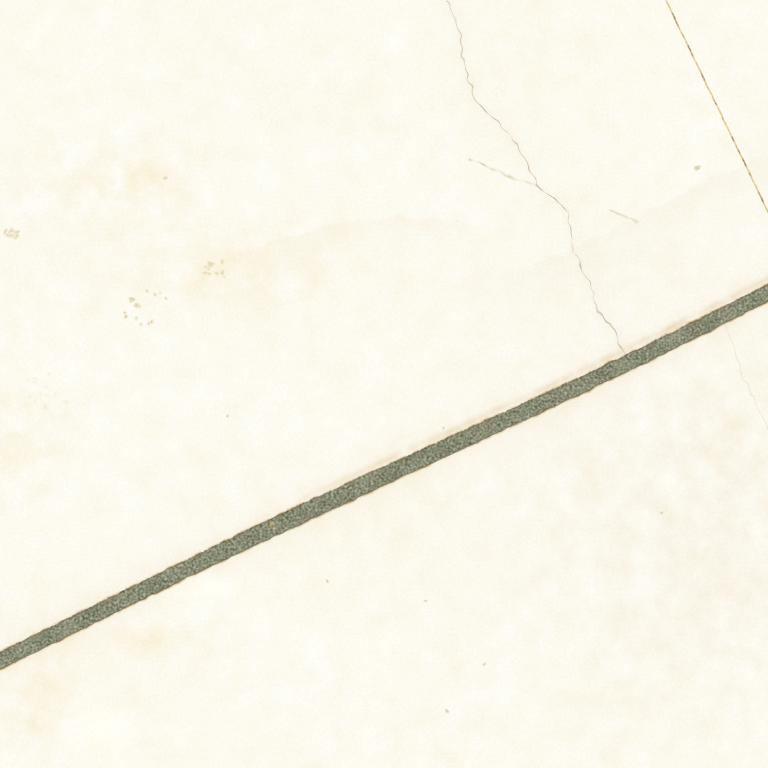
Reproduce this texture procedurally as a Shadertoy shader.

```glsl
// Pale plaster slab crossed by a grey-green diagonal groove, a hairline crack
// and a thin gold line. Gradient noise gives the mottling, grain and broken
// edges; segment distances give the lines; small loops scatter the specks.

vec2 hash2(vec2 p) {
    vec3 q = fract(p.xyx * vec3(0.1031, 0.1030, 0.0973));
    q += dot(q, q.yzx + 33.33);
    return fract((q.xx + q.yz) * q.zy);
}

float corner(vec2 cell, vec2 f, vec2 c) { return dot(hash2(cell + c) * 2.0 - 1.0, f - c); }

float noise(vec2 p) {
    vec2 i = floor(p), f = p - i;
    vec2 u = f * f * f * (f * (f * 6.0 - 15.0) + 10.0);
    return mix(mix(corner(i, f, vec2(0, 0)), corner(i, f, vec2(1, 0)), u.x),
               mix(corner(i, f, vec2(0, 1)), corner(i, f, vec2(1, 1)), u.x), u.y);
}

float fbm(vec2 p) {
    float sum = 0.0, amp = 1.0;
    for (int i = 0; i < 5; i++) {
        sum += amp * noise(p);
        p = mat2(1.6, 1.2, -1.2, 1.6) * p + 7.3;
        amp *= 0.6;
    }
    return sum;
}

float segment(vec2 p, vec2 a, vec2 b) {
    vec2 d = b - a;
    return length(p - a - d * clamp(dot(p - a, d) / dot(d, d), 0.0, 1.0));
}

float fill(float d, float soft) { return 1.0 - smoothstep(-soft, soft, d); }

float blob(vec2 p, vec2 center, vec2 size) {
    vec2 q = (p - center) / size;
    return exp(-dot(q, q));
}

const vec2 crackPath[13] = vec2[13](
    vec2(0.582, 1.0), vec2(0.598, 0.961), vec2(0.603, 0.919), vec2(0.618, 0.870),
    vec2(0.658, 0.831), vec2(0.684, 0.792), vec2(0.700, 0.758), vec2(0.740, 0.724),
    vec2(0.746, 0.674), vec2(0.768, 0.629), vec2(0.779, 0.594), vec2(0.801, 0.570),
    vec2(0.814, 0.535));

// Speck clusters: center, spread, strength
const vec4 clusters[4] = vec4[4](
    vec4(0.188, 0.598, 0.030, 0.6), vec4(0.278, 0.649, 0.014, 0.5),
    vec4(0.014, 0.694, 0.009, 0.5), vec4(0.055, 0.492, 0.030, 0.15));

// Lone specks: center, radius
const vec3 specks[9] = vec3[9](
    vec3(0.216, 0.768, 0.002), vec3(0.908, 0.781, 0.003), vec3(0.862, 0.332, 0.002),
    vec3(0.427, 0.243, 0.002), vec3(0.553, 0.219, 0.002), vec3(0.630, 0.134, 0.002),
    vec3(0.582, 0.073, 0.002), vec3(0.296, 0.458, 0.002), vec3(0.579, 0.443, 0.002));

void mainImage(out vec4 fragColor, in vec2 fragCoord) {
    vec2 p = fragCoord / iResolution.xy;
    float aa = 0.8 / iResolution.y;
    float mottle = fbm(p * 5.0 + 3.0), fine = fbm(p * 28.0), grain = noise(p * 290.0);
    float gaps = noise(p * 85.0);
    vec2 wob = 0.002 * vec2(noise(p * 75.0), noise(p * 75.0 + 40.0));
    vec2 q = p + wob * 3.0;

    // Plaster: warm at left, greyer at lower right
    vec3 col = vec3(0.991, 0.981, 0.938);
    float warm = blob(p, vec2(0.15, 0.755), vec2(0.10, 0.05)) + blob(p, vec2(0.02, 0.43), vec2(0.06))
        + blob(p, vec2(0.05, 0.10), vec2(0.04, 0.06)) + 0.6 * blob(p, vec2(0.30, 0.65), vec2(0.14, 0.05))
        + 0.6 * blob(p, vec2(0.18, 0.17), vec2(0.10, 0.02));
    col -= vec3(0.008, 0.026, 0.065) * warm * clamp(0.7 + mottle + fine, 0.0, 1.6);
    col -= vec3(0.012, 0.020, 0.026) * blob(p, vec2(0.95, 0.32), vec2(0.28, 0.25)) * (0.8 + fine);
    col -= vec3(0.008, 0.018, 0.042) * (0.5 * max(mottle, -0.3) + 0.8 * fine);
    col += 0.02 * (blob(p, vec2(0.26, 0.235), vec2(0.05, 0.015)) + blob(p, vec2(0.13, 0.05), vec2(0.03)));

    // Faint tide marks
    float tide = 0.64 + 0.17 * smoothstep(0.60, 1.08, p.x) - p.y + 0.008 * fine;
    col -= vec3(0.010, 0.016, 0.024) * smoothstep(-0.003, 0.006, tide) * exp(-max(tide, 0.0) * 18.0)
        * smoothstep(0.56, 0.72, p.x);
    float arch = 0.716 - 0.95 * (p.x - 0.53) * (p.x - 0.53) - p.y + 0.008 * fine;
    col -= vec3(0.010, 0.020, 0.034) * smoothstep(-0.004, 0.004, arch) * exp(-max(arch, 0.0) * 35.0)
        * smoothstep(0.26, 0.36, p.x) * (1.0 - smoothstep(0.56, 0.66, p.x));
    col += vec3(0.018, 0.020, 0.026) * grain;

    // Specks, clustered and lone
    float dirt = 0.0;
    for (int i = 0; i < 56; i++) {
        vec4 c = clusters[i / 14];
        vec2 r = hash2(vec2(float(i % 14) * 3.7 + 1.0, float(i / 14) * 9.1 + 2.0));
        float d = length(q - c.xy - (r * 2.0 - 1.0) * c.z * vec2(1.0, 0.75));
        dirt = max(dirt, c.w * fill(d - 0.001 - 0.002 * fract(r.x * 17.0), 0.002));
    }
    for (int i = 0; i < 9; i++)
        dirt = max(dirt, 0.6 * fill(length(q - specks[i].xy) - specks[i].z, 0.0015));
    col = mix(col, vec3(0.80, 0.71, 0.49), dirt * clamp(0.9 + 1.5 * grain, 0.0, 1.0));

    // Hairline crack, with its side branches
    float crack = 1.0;
    for (int i = 0; i < 12; i++) crack = min(crack, segment(q, crackPath[i], crackPath[i + 1]));
    col -= vec3(0.01, 0.015, 0.02) * exp(-crack * 130.0);
    col = mix(col, vec3(0.72, 0.66, 0.55), fill(crack - 0.0005, aa) * clamp(0.6 + 1.3 * gaps, 0.1, 1.0));
    float branch = min(segment(q, vec2(0.612, 0.794), vec2(0.66, 0.772)), segment(q, vec2(0.66, 0.772), vec2(0.70, 0.758)));
    branch = min(branch, segment(q, vec2(0.795, 0.727), vec2(0.828, 0.711)));
    col = mix(col, vec3(0.82, 0.76, 0.60), fill(branch - 0.001, 0.0022) * clamp(0.45 + 1.5 * gaps, 0.0, 1.0));
    float lower = min(segment(q, vec2(0.944, 0.577), vec2(0.968, 0.51)), segment(q, vec2(0.968, 0.51), vec2(1.0, 0.44)));
    col = mix(col, vec3(0.86, 0.80, 0.70), 0.4 * fill(lower - 0.0005, aa));

    // Broken gold line
    float gold = segment(p + wob * 0.5, vec2(0.867, 1.0), vec2(1.003, 0.718));
    vec3 goldColor = mix(vec3(0.86, 0.77, 0.50), vec3(0.58, 0.52, 0.36), smoothstep(-0.1, 0.25, gaps));
    col = mix(col, goldColor, fill(gold - 0.001, aa) * clamp(0.85 + 1.2 * grain, 0.3, 1.0));

    // Groove: signed height above its axis, worn tan lip, rusty rims
    float axis = 0.142 + 0.479 * p.x + 0.004 * sin(6.283 * p.x - 0.6) - 0.0035 * sin(3.1416 * p.x);
    float height = (p.y - axis) * 0.9;
    float halfWidth = 0.0106 + 0.0012 * blob(p, vec2(0.40, p.y), vec2(0.17, 1.0));
    float edge = abs(height + wob.y + 0.001 * grain) - halfWidth;
    float lip = smoothstep(0.30, 0.55, p.x) * fill(abs(height - halfWidth - 0.006) - 0.003, 0.005);
    col = mix(col, vec3(0.93, 0.87, 0.76), lip * clamp(0.5 + 0.9 * fine, 0.0, 1.0));
    col -= vec3(0.02, 0.035, 0.06) * exp(-max(edge, 0.0) * 85.0);
    col = mix(col, vec3(0.80, 0.69, 0.51), fill(edge - 0.0014, 0.0015) * clamp(0.5 + 1.6 * gaps, 0.0, 1.0));
    vec3 groove = vec3(0.54, 0.55, 0.46) + vec3(0.30, 0.27, 0.24) * grain + 0.08 * fine;
    groove = mix(groove, vec3(0.46, 0.40, 0.29), clamp(0.5 + gaps, 0.0, 1.0) * smoothstep(-0.003, 0.0, edge));
    col = mix(col, groove, fill(edge, aa));
    col = mix(col, vec3(0.84, 0.69, 0.42), 0.8 * fill(length(q - vec2(0.353, 0.319)) - 0.003, 0.002));

    fragColor = vec4(clamp(col, 0.0, 1.0), 1.0);
}
```
